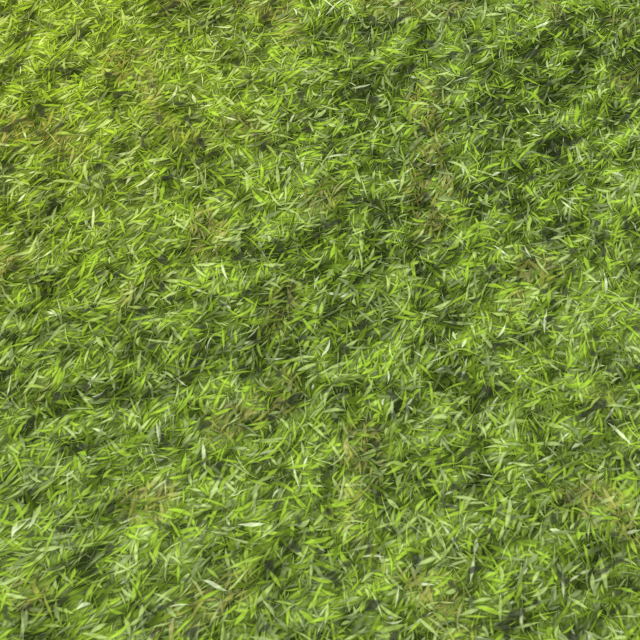
Write a three.js fragment shader that draws this texture.

```glsl
varying vec2 vUv;

const vec3 SHADE = vec3(0.20, 0.26, 0.11);
const vec3 OLIVE = vec3(0.30, 0.39, 0.10);
const vec3 LEAF = vec3(0.43, 0.54, 0.16);
const vec3 SUNLIT = vec3(0.58, 0.72, 0.22);
const vec3 SAGE = vec3(0.48, 0.55, 0.35);
const vec3 PALE = vec3(0.66, 0.75, 0.45);
const vec3 GLINT = vec3(0.80, 0.85, 0.70);
const vec3 STRAW = vec3(0.58, 0.54, 0.31);
const vec3 SOIL = vec3(0.21, 0.23, 0.18);
const float LAYERS = 10.0;

vec3 hash3(vec2 p) {
  vec3 q = fract(p.xyx * vec3(0.1031, 0.1030, 0.0973));
  q += dot(q, q.yxz + 33.33);
  return fract((q.xxy + q.yzz) * q.zyx);
}

float cornerSlope(vec2 cell, vec2 offset) {
  float a = 6.2832 * hash3(cell + 71.0).x;
  return dot(vec2(cos(a), sin(a)), offset);
}

float gradientNoise(vec2 p) {
  vec2 i = floor(p);
  vec2 f = p - i;
  vec2 u = f * f * f * (f * (f * 6.0 - 15.0) + 10.0);
  vec2 e = vec2(1.0, 0.0);
  float low = mix(cornerSlope(i, f), cornerSlope(i + e, f - e), u.x);
  float high = mix(cornerSlope(i + e.yx, f - e.yx), cornerSlope(i + e.xx, f - e.xx), u.x);
  return 1.4 * mix(low, high, u.y);
}

// x runs along the direction, y across it
vec2 alongAcross(vec2 p, float angle) {
  float c = cos(angle);
  float s = sin(angle);
  return vec2(c * p.x + s * p.y, c * p.y - s * p.x);
}

// Ground plane whose detail shrinks towards the top
vec2 groundPlane(vec2 uv) {
  return vec2((uv.x - 0.5) * (0.82 + 0.4 * uv.y) + 3.0, uv.y * (0.82 + 0.25 * uv.y) + 3.0);
}

vec3 grassColour(float tone, float muted) {
  vec3 fresh = mix(SHADE, OLIVE, smoothstep(0.0, 0.25, tone));
  fresh = mix(fresh, LEAF, smoothstep(0.2, 0.55, tone));
  fresh = mix(fresh, SUNLIT, smoothstep(0.5, 0.9, tone));
  vec3 dull = mix(SHADE, SAGE, smoothstep(0.0, 0.45, tone));
  dull = mix(dull, PALE, smoothstep(0.45, 0.9, tone));
  return mix(fresh, dull, muted);
}

// Signed gap to a bent, tapered blade
float bladeGap(vec2 p, float halfLength, float width, float bend) {
  float t = p.x / halfLength;
  return abs(p.y + bend * (t * t - 0.4)) - width * (1.0 - t * t);
}

vec3 paintBlades(vec3 colour, vec2 ground, float layer, float light, float lean, float dry) {
  float depth = layer / (LAYERS - 1.0);
  float cells = mix(56.0, 34.0, fract(layer * 0.618));
  vec2 p = ground * cells + layer * vec2(17.3, 9.1);
  float soft = 0.0017 * cells;
  for (int y = -1; y <= 1; y++) {
    for (int x = -1; x <= 1; x++) {
      vec2 cell = floor(p) + vec2(float(x), float(y));
      vec3 place = hash3(cell + layer * 37.0);
      vec3 shape = hash3(cell + layer * 53.0 + 211.0);
      vec3 kind = hash3(cell + layer * 29.0 + 457.0);
      float angle = 0.74 + lean + 1.9 * (place.z + shape.z - 1.0);
      vec2 q = alongAcross(p - cell - place.xy, angle);
      float halfLength = mix(0.25, 0.9, shape.x);
      float gap = bladeGap(q, halfLength, mix(0.04, 0.13, shape.y), 0.2 * (kind.z - 0.5));
      float shadow = 1.0 - smoothstep(-0.05, 0.2, gap);
      float cover = 1.0 - smoothstep(-soft, soft, gap);
      float tone = 0.8 * kind.x + 0.28 * depth + light + 0.1 * q.x / halfLength;
      vec3 blade = grassColour(tone, smoothstep(0.45, 0.75, kind.y));
      blade = mix(blade, STRAW, dry * step(0.5, shape.z));
      blade = mix(blade, GLINT, 0.85 * step(0.97, kind.y) * step(0.4, kind.x));
      colour = mix(colour * (1.0 - 0.13 * shadow), blade, 0.9 * cover);
    }
  }
  return colour;
}

void main() {
  vec2 ground = groundPlane(vUv);

  // Broad sunlight, tufts and dry patches
  float sun = 0.1 * gradientNoise(ground * 3.0) + 0.1 * gradientNoise(ground * 7.0 + 5.0);
  float corner = 1.0 - smoothstep(0.0, 0.75, length(vUv - vec2(0.0, 1.0)));
  float band = 1.0 - smoothstep(0.0, 0.3, abs(vUv.y - 0.42 - 0.4 * vUv.x));
  vec2 slant = alongAcross(ground, 0.55);
  float tufts = gradientNoise(slant * vec2(13.0, 22.0));
  float hollows = gradientNoise(slant * vec2(28.0, 42.0) + 19.0);
  float light = sun + 0.12 * corner - 0.06 * band + 0.24 * tufts + 0.22 * hollows + 0.06;
  float lean = 0.5 * gradientNoise(ground * 11.0 + 31.0) + 0.25 * (0.5 - vUv.y);
  float dry = 0.6 * smoothstep(0.2, 0.6, gradientNoise(ground * 8.0 + 47.0));

  // Matted undergrowth
  float streak = gradientNoise(slant * vec2(45.0, 130.0) + 1.5 * tufts);
  vec3 colour = grassColour(0.28 + light + 0.4 * streak, 0.4);

  for (float layer = 0.0; layer < LAYERS; layer++) {
    colour = paintBlades(colour, ground, layer, light, lean, dry);
  }

  // Dark gaps, uneven light and fine grain
  float gaps = gradientNoise(slant * vec2(46.0, 64.0) + 83.0) - 0.35 * tufts;
  colour = mix(colour, SOIL, 0.65 * smoothstep(0.42, 0.75, gaps));
  float grain = gradientNoise(slant * vec2(95.0, 170.0) + 11.0);
  colour *= 1.13 + 0.16 * grain + 0.16 * tufts + 0.12 * hollows + 0.4 * sun;
  colour *= mix(vec3(1.0), vec3(1.08, 1.04, 0.85), corner);
  gl_FragColor = vec4(clamp(colour, 0.0, 1.0), 1.0);
}
```
